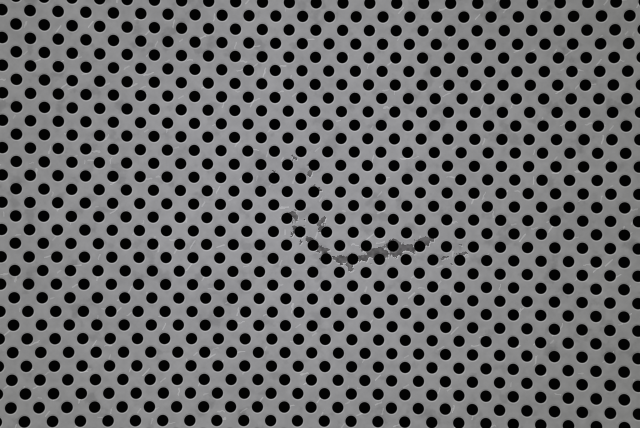
Give the GLSL for this texture, as a WebGL 2 fragment shader.

```glsl
#version 300 es
precision highp float;
// Worn grey sheet metal with staggered round perforations and a chipped scar.
uniform vec2 u_resolution;
out vec4 outColor;

float hash(vec2 p) {
  return fract(sin(dot(p, vec2(127.1, 311.7))) * 43758.5453);
}

float noise(vec2 p) {
  vec2 i = floor(p), f = fract(p);
  f = f * f * (3.0 - 2.0 * f);
  return mix(mix(hash(i), hash(i + vec2(1, 0)), f.x),
             mix(hash(i + vec2(0, 1)), hash(i + vec2(1, 1)), f.x), f.y);
}

float fbm(vec2 p) {
  float sum = 0.0, gain = 0.5;
  for (int i = 0; i < 4; i++) {
    sum += gain * noise(p);
    p = p * 2.03 + 17.3;
    gain *= 0.5;
  }
  return sum / 0.9375;
}

float segment(vec2 p, vec2 a, vec2 b) {
  vec2 d = b - a;
  return length(p - a - d * clamp(dot(p - a, d) / dot(d, d), 0.0, 1.0));
}

// Offset from the nearest hole centre of a slightly skewed, staggered grid
vec2 holeOffset(vec2 p) {
  p *= 1.0 - 0.035 * dot(p, p); // lens distortion
  mat2 basis = mat2(0.0621, -0.00057, 0.0008, 0.0625);
  vec2 cell = inverse(basis) * (p - vec2(-0.0443, 0.1459));
  vec2 even = basis * (cell - round(cell));
  vec2 odd = basis * (fract(cell) - 0.5);
  return dot(even, even) < dot(odd, odd) ? even : odd;
}

// Small pale scuffs: one random short stroke in some of the cells
float scuffs(vec2 p) {
  float amount = 0.0;
  vec2 g = p / 0.042;
  for (int k = 0; k < 9; k++) {
    vec2 id = floor(g) + vec2(k % 3, k / 3) - 1.0;
    float r = hash(id + 3.7);
    vec2 start = id + vec2(hash(id), hash(id + 9.2));
    float angle = 0.7 + 1.6 * (hash(id + 5.1) - 0.5);
    vec2 end = start + (0.08 + 0.4 * r * r) * vec2(cos(angle), sin(angle));
    float d = segment(g + 0.12 * (noise(g * 7.0) - 0.5), start, end);
    amount += step(0.5, r) * r * (1.0 - smoothstep(0.01, 0.07, d));
  }
  return min(amount, 1.0);
}

// Chipped paint: ragged noise gathered around a bent path
float scar(vec2 p) {
  vec2 q = p + 0.018 * (vec2(noise(p * 45.0), noise(p * 45.0 + 31.0)) - 0.5);
  float d = segment(q, vec2(-0.025, -0.07), vec2(0.08, -0.128));
  d = min(d, segment(q, vec2(0.09, -0.104), vec2(0.22, -0.077)));
  d = min(d, segment(q, vec2(0.22, -0.077), vec2(0.26, -0.055)));
  d = min(d, segment(q, vec2(-0.058, -0.005), vec2(-0.052, -0.035)));
  d = min(d, 0.004 + segment(q, vec2(0.29, -0.098), vec2(0.335, -0.088)));
  float flecks = 0.009 + segment(q, vec2(-0.02, 0.11), vec2(0.01, -0.04));
  flecks = min(flecks, 0.009 + segment(q, vec2(-0.11, 0.09), vec2(-0.06, 0.12)));
  d = min(d, flecks);
  return smoothstep(0.0, 0.1, fbm(p * 85.0) - 0.34 - d * 17.0);
}

void main() {
  vec2 p = (gl_FragCoord.xy - 0.5 * u_resolution) / u_resolution.y;
  float pixel = 1.0 / u_resolution.y;

  // Painted metal, brightest left of the middle and dim in the corners
  float glow = exp(-1.5 * dot(p + vec2(0.1, -0.04), p + vec2(0.1, -0.04)));
  vec3 color = mix(vec3(0.46, 0.46, 0.45), vec3(0.6, 0.6, 0.612), glow);
  color += 0.04 * (fbm(p * 9.0) - 0.5) + 0.06 * (fbm(p * 70.0) - 0.5);
  color -= 0.05 * smoothstep(0.6, 0.8, fbm(p * 28.0 + 40.0));

  // Scuffs and the scar with its pale lifted edge
  color += 0.1 * scuffs(p);
  float chip = scar(p);
  color += 0.09 * scar(p + vec2(-0.002, 0.003)) * (1.0 - chip);
  color = mix(color, vec3(0.25, 0.245, 0.25) + 0.14 * noise(p * 170.0), 0.85 * chip);

  // Holes with a dark upper lip and a lit lower lip
  vec2 offset = holeOffset(p);
  float edge = length(offset) - 0.0128;
  float facing = dot(normalize(offset + 1e-6), normalize(vec2(0.35, -1.0)));
  float lip = exp(-pow((edge - 0.0021) / 0.0015, 2.0));
  color += lip * (0.09 * max(facing, 0.0) - 0.06 * max(-facing, 0.0));
  float soft = max(0.0014, 0.75 * pixel);
  color = mix(vec3(0.01), color, smoothstep(-soft, soft, edge));

  outColor = vec4(color, 1.0);
}
```
